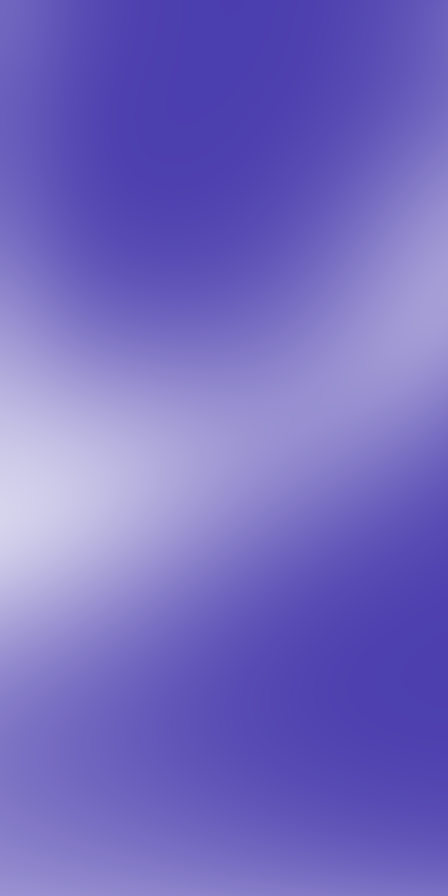
This background is drawn by a Shadertoy shader. Its source:

```glsl
// Soft indigo backdrop with pale lavender light drifting in from the edges.
// A scalar "light" field is summed from Gaussian glows and fades, then
// used to blend a deep indigo towards white.

// Bell-shaped falloff: 1 at the centre, 1/e at one unit away.
float bell(vec2 d) {
    return exp(-dot(d, d));
}

// Large pale glow on the left edge, rising and narrowing to the right.
float leftGlow(vec2 p) {
    float dy = p.y - (1.13 - 0.2 * p.x);
    float above = 0.30 + 0.15 * exp(-4.0 * p.x);
    float height = mix(above, 0.36, smoothstep(-0.1, 0.1, dy));
    return 0.71 * bell(vec2(p.x / 0.67, dy / height));
}

// Slanted glow entering from the right, softer above than below.
float rightGlow(vec2 p) {
    float dy = p.y - (0.63 + 0.58 * (1.0 - p.x));
    float height = mix(0.43, 0.33, smoothstep(-0.2, 0.2, dy));
    return 0.48 * bell(vec2((p.x - 1.05) / 0.4, dy / height));
}

// Haze rising from the bottom, taller on the left.
float bottomHaze(vec2 p) {
    return mix(0.44, 0.28, p.x) * exp((p.y - 2.0) * mix(2.2, 5.7, p.x));
}

// Thin light along the upper left side and in both top corners.
float rimLight(vec2 p) {
    float side = 0.13 * exp(-pow(p.x / 0.17, 2.0)) * (1.0 - smoothstep(0.6, 1.1, p.y));
    float corner = (p.x - 0.53) / 0.47;
    float top = mix(0.06, 0.12, p.x) * corner * corner * exp(-pow(p.y / 0.2, 2.0));
    return side + top;
}

void mainImage(out vec4 fragColor, in vec2 fragCoord) {
    // x runs 0..1 to the right, y runs 0..2 downwards
    vec2 uv = fragCoord / iResolution.xy;
    vec2 p = vec2(uv.x, 2.0 * (1.0 - uv.y));

    float light = leftGlow(p) + rightGlow(p) + bottomHaze(p) + rimLight(p);

    // Deep pool of shade at the lower right
    light *= 1.0 - 0.6 * bell((p - vec2(0.88, 1.53)) / vec2(0.4, 0.3));

    vec3 indigo = vec3(0.292, 0.24, 0.68);
    fragColor = vec4(mix(indigo, vec3(1.0), clamp(light, 0.0, 1.0)), 1.0);
}
```
